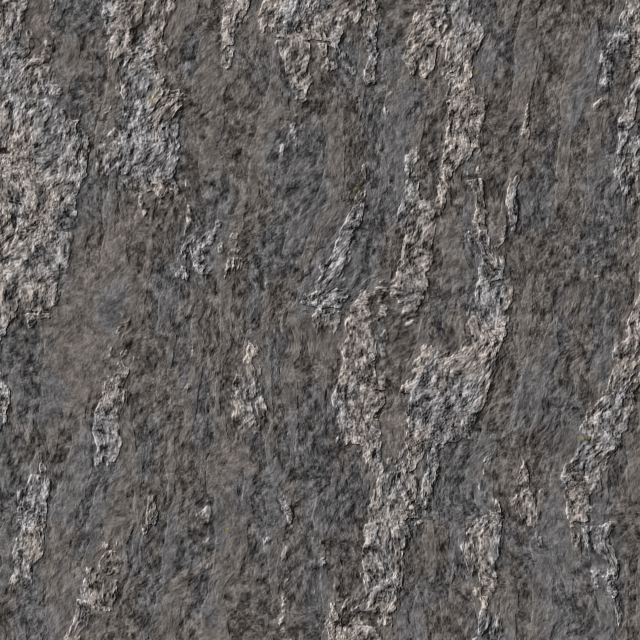
A Shadertoy shader for this texture:

```glsl
const vec3 WARM_TINT = vec3(1.045, 0.99, 0.95);
const vec3 COOL_TINT = vec3(1.00, 0.985, 0.99);
const vec3 MOSS_TINT = vec3(1.08, 1.00, 0.70);
const vec2 PLATE_FREQ = vec2(18.0, 5.0);
const vec2 STRIP_FREQ = vec2(42.0, 8.5);
const vec2 EDGE_FREQ = vec2(75.0, 50.0);
const vec2 GRAIN_FREQ = vec2(120.0, 88.0);
const vec2 LIGHT_DIR = vec2(-0.8, 0.6);
const float PLATE_LEVEL = 0.55;
const float STRIP_LEVEL = 0.51;
const float LEAN = 0.10;
const float RELIEF_STEP = 0.0024;
const float SHADOW_STEP = 0.007;
const float BASE_TONE = 0.335;
const float STRIP_TONE = 0.06;
const float PLATE_TONE = 0.135;

float hash(vec2 cell) {
    uvec2 k = uvec2(ivec2(cell)) * uvec2(1597u, 3812u) + 7919u;
    uint n = (k.x ^ (k.y * 2749u)) * 747796u + 28913u;
    n = ((n >> 15) ^ n) * 277803u;
    n = ((n >> 13) ^ n) * 668265u;
    return float((n >> 8) & 65535u) / 65535.0;
}

float noise(vec2 p) {
    vec2 cell = floor(p), f = fract(p);
    f = f * f * (3.0 - 2.0 * f);
    return mix(mix(hash(cell), hash(cell + vec2(1, 0)), f.x),
               mix(hash(cell + vec2(0, 1)), hash(cell + vec2(1, 1)), f.x), f.y);
}

float fbm(vec2 p, int octaves, float gain) {
    float sum = 0.0, amp = 1.0, total = 0.0;
    for (int i = 0; i < octaves; i++) {
        sum += amp * noise(p);
        total += amp;
        amp *= gain;
        p = mat2(1.98, 0.12, -0.12, 1.98) * p + 17.3;
    }
    return sum / total;
}

// Leaning, wandering coordinates that follow the bark fibres
vec2 fibre(vec2 p) {
    float wander = 0.045 * noise(p * 4.0 + 5.0) + 0.012 * noise(p * vec2(20.0, 26.0));
    return vec2(p.x - LEAN * p.y + wander, p.y + 0.014 * noise(p * 18.0 + 31.0)) + 3.0;
}

// Raised plates with ragged rims, broken by cross cracks
float plateMask(vec2 q) {
    float body = fbm(q * PLATE_FREQ, 3, 0.5);
    float ragged = fbm(q * EDGE_FREQ + 11.0, 3, 0.6) - 0.5;
    float crack = 1.0 - smoothstep(0.0, 0.12, abs(noise(q * vec2(14.0, 24.0) + 43.0) - 0.5));
    float field = body + 0.24 * ragged - 0.06 * crack;
    return smoothstep(PLATE_LEVEL, PLATE_LEVEL + 0.045, field);
}

// Thin flat strips lying between the plates
float stripMask(vec2 q) {
    float field = fbm(q * STRIP_FREQ + 71.0, 3, 0.5);
    field += 0.24 * (fbm(q * EDGE_FREQ + 23.0, 2, 0.6) - 0.5);
    return smoothstep(STRIP_LEVEL, STRIP_LEVEL + 0.06, field);
}

float grainAt(vec2 q) {
    return fbm(q * GRAIN_FREQ + 57.0, 3, 0.75) - 0.5;
}

float heightAt(vec2 p) {
    vec2 q = fibre(p);
    float plate = plateMask(q);
    return 0.22 * plate + 0.09 * stripMask(q) + grainAt(q) * mix(0.24, 0.55, plate);
}

void mainImage(out vec4 fragColor, in vec2 fragCoord) {
    vec2 p = fragCoord / iResolution.y;
    vec2 q = fibre(p);
    float plate = plateMask(q);
    float strip = stripMask(q) * (1.0 - plate);
    float grain = grainAt(q);

    // Side light on the relief and soft shadow beside the plates
    float relief = heightAt(p) - heightAt(p + LIGHT_DIR * RELIEF_STEP);
    float shadow = max(plateMask(fibre(p + LIGHT_DIR * SHADOW_STEP)) - plate, 0.0);

    // Brightness of the layers
    float tone = BASE_TONE + STRIP_TONE * strip + PLATE_TONE * plate;
    tone += grain * mix(mix(0.52, 0.32, strip), 0.85, plate);
    tone += 0.8 * relief - 0.06 * shadow;

    // Dark pits and fissures inside the plates
    float wall = abs(fbm(q * vec2(62.0, 34.0) + 8.0, 2, 0.6) - 0.5);
    tone -= 0.10 * plate * (1.0 - smoothstep(0.0, 0.07, wall));
    tone = clamp(tone, 0.10, 0.84);

    // Warm and cool patches with rare moss
    float warmth = smoothstep(0.3, 0.65, fbm(q * vec2(26.0, 13.0) + 37.0, 3, 0.5));
    vec3 tint = mix(COOL_TINT, WARM_TINT, warmth);
    float moss = smoothstep(0.91, 0.95, fbm(q * 28.0 + 63.0, 2, 0.3));
    tint = mix(tint, MOSS_TINT, 0.6 * moss);

    fragColor = vec4(tone * tint, 1.0);
}
```
